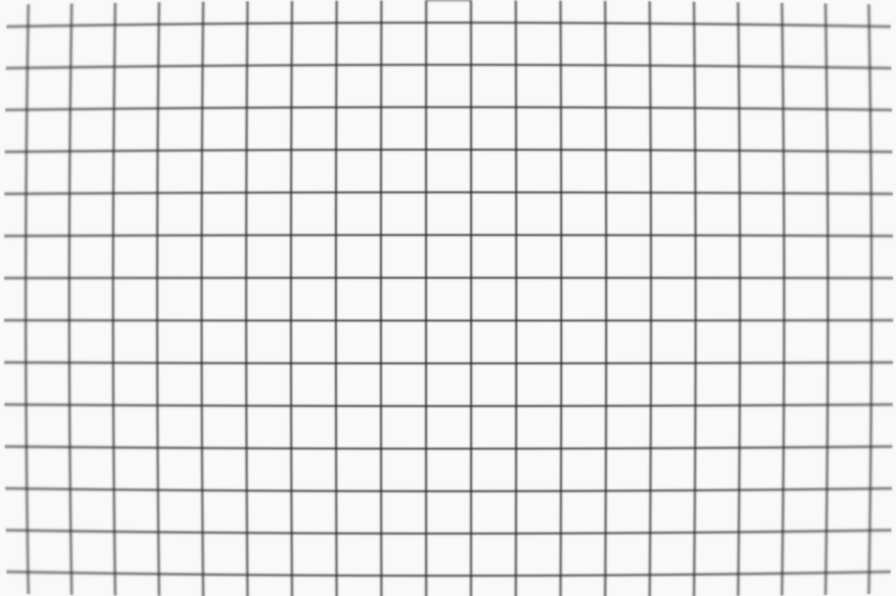
Reproduce this pattern procedurally as a WebGL 1 fragment shader.

```glsl
precision highp float;
// Draws a soft grey wire grid of 20 by 14 lines on off-white paper.
// A mild barrel warp bows the lines; each is a Gaussian stroke that
// spreads and fades away from the centre and stops near the canvas rim.

uniform vec2 u_resolution;

// Lengths are fractions of the canvas height.
const vec2 CELL = vec2(0.0757, 0.0718);
const vec2 HALF_COUNT = vec2(10.0, 7.03);
const vec2 CENTRE = vec2(0.001, -0.002);
const float BARREL = 0.027;
const float INK_WIDTH = 0.00285;
const vec3 PAPER = vec3(0.976);
const vec3 INK = vec3(0.15);

// Grid coordinates of a point, bowed outwards by its squared radius.
vec2 barrelGrid(vec2 p, vec2 cell, float amount) {
  return p * (1.0 + amount * dot(p, p)) / cell;
}

// Distance to the nearest line; lines run through the middle of cells.
vec2 lineDistance(vec2 grid, vec2 cell) {
  return abs(fract(grid) - 0.5) * cell;
}

// Gaussian stroke that keeps the same amount of ink as it spreads.
float stroke(float dist, float width, float spread) {
  float t = dist / spread;
  return min(width / (2.507 * spread) * exp(-0.5 * t * t), 1.0);
}

// One inside the limit, falling softly to zero across it.
float inside(float coord, float limit, float softness) {
  return 1.0 - smoothstep(limit - softness, limit + softness, abs(coord));
}

void main() {
  vec2 p = (gl_FragCoord.xy - 0.5 * u_resolution) / u_resolution.y - CENTRE;
  vec2 grid = barrelGrid(p, CELL, BARREL);
  vec2 dist = lineDistance(grid, CELL);

  // Blur grows with the radius and never drops below half a pixel.
  float pixel = 1.0 / u_resolution.y;
  float spread = max(0.00175 + 0.0011 * dot(p, p), 0.5 * pixel);
  vec2 softness = vec2(max(0.003, pixel)) / CELL;

  // Each family of lines is trimmed at both of its ends and at its count.
  float trim = inside(grid.x, HALF_COUNT.x, softness.x)
             * inside(grid.y, HALF_COUNT.y, softness.y);
  float vertical = stroke(dist.x, INK_WIDTH, spread) * trim;
  float horizontal = stroke(dist.y, INK_WIDTH, spread) * trim;

  // Faint short bar closing the middle column at the top.
  float barDistance = (grid.y - HALF_COUNT.y) * CELL.y;
  float bar = 0.6 * stroke(barDistance, INK_WIDTH, spread)
            * inside(grid.x, 0.5, softness.x);

  float cover = 1.0 - (1.0 - vertical) * (1.0 - horizontal) * (1.0 - bar);
  gl_FragColor = vec4(mix(PAPER, INK, cover), 1.0);
}
```
